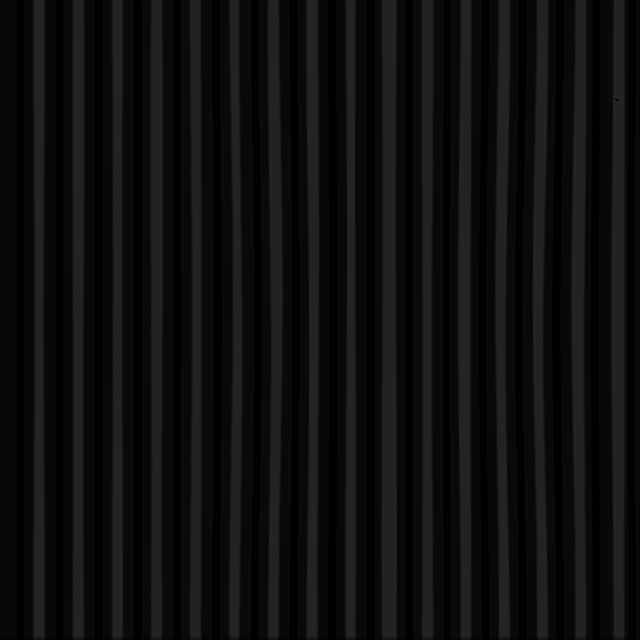
Write a Shadertoy shader that draws this pattern.

```glsl
// Sixteen wavering charcoal stripes with thin black grooves between them.

float hash(float n) {
    return fract(sin(n * 127.1) * 43758.5453);
}

float bump(float x, float center, float spread) {
    float d = (x - center) / spread;
    return exp(-d * d);
}

// Sideways sway, in stripe periods: strongest at mid height
float sway(vec2 uv) {
    float bow = 0.5 - 0.5 * cos(6.2832 * uv.y);
    float lean = 0.09 * bump(uv.x, 0.41, 0.1) - 0.12 * bump(uv.x, 0.83, 0.11);
    return 0.07 * sin(3.1416 * uv.x) + lean * bow;
}

// 1 inside a band of the given half width, fading over soft at its edges
float band(float dist, float halfWidth, float soft) {
    return 1.0 - smoothstep(halfWidth - soft, halfWidth + soft, dist);
}

void mainImage(out vec4 fragColor, in vec2 fragCoord) {
    vec2 uv = fragCoord / iResolution.xy;
    float periods = 16.55;
    float pixel = periods / iResolution.x;
    float u = uv.x * periods - sway(uv);

    // Grooves midway between stripes, crowding in at the right edge
    float grooveShift = 0.02 - 0.2 * pow(uv.x, 9.0);
    float grooveId = floor(u);
    float grooveHalf = 0.1 + 0.02 * (hash(grooveId + 31.0) - 0.5);
    float groove = band(abs(u - grooveId - 0.5 - grooveShift), grooveHalf, 0.7 * pixel);

    // Light stripes of uneven width, with one broad stripe past the middle
    float id = floor(u + 0.5);
    float h = hash(id);
    float stripeHalf = 0.115 + 0.055 * h + 0.065 * bump(id, 10.0, 0.5);
    stripeHalf += 0.014 * sin(6.2832 * (uv.y + h));
    float stripe = band(abs(u - id), stripeHalf, 0.025 + 0.6 * pixel);
    stripe *= step(0.5, id);

    vec3 color = mix(vec3(0.036), vec3(0.0), groove);
    color = mix(color, vec3(0.137), stripe);

    // Small slanted nick and a darker bottom edge
    vec2 nick = uv - vec2(0.964, 0.844);
    nick.y += 0.5 * nick.x;
    color *= 1.0 - 0.7 * band(length(nick * vec2(1.0, 2.5)), 0.004, 0.002);
    color *= mix(0.6, 1.0, smoothstep(0.0, 0.008, uv.y));

    fragColor = vec4(color, 1.0);
}
```
